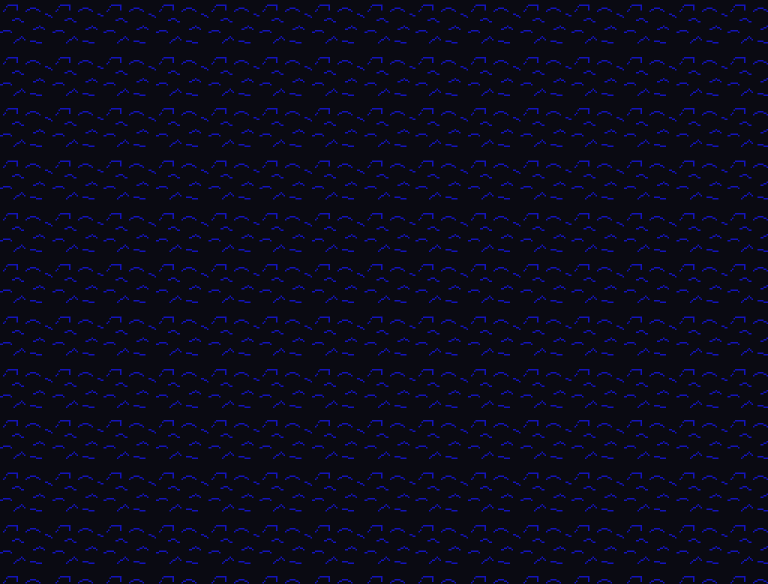
This pattern is drawn by a Shadertoy shader. Its source:

```glsl
// Thin blue broken strokes on near-black, repeated as a square tile of fine cells.
// Each stroke is a roof profile: a flat crest with a sloping fall on either side,
// snapped to the cell grid and box-filtered for smooth edges.

#define CELLS_ACROSS 512.0
#define TILE_CELLS (104.0 / 3.0)
#define SUBSAMPLES 4
#define GROUND_COLOR vec3(0.04, 0.04, 0.07)
#define STROKE_COLOR vec3(0.08, 0.08, 0.73)

// span: first and last column; crest: first and last column of the flat top;
// fall: rows dropped per column to the left and right of the crest
float roof(vec2 cell, vec2 span, float top, vec2 crest, vec2 fall) {
    float drop = max(0.0, max(fall.x * (crest.x - cell.x), fall.y * (cell.x - crest.y)));
    float row = top + floor(drop + 0.5);
    bool inSpan = cell.x >= span.x && cell.x <= span.y;
    return inSpan && abs(cell.y - row) < 0.5 ? 1.0 : 0.0;
}

// Vertical run of cells in one column
float post(vec2 cell, float column, vec2 rows) {
    bool inRows = cell.y >= rows.x && cell.y <= rows.y;
    return inRows && abs(cell.x - column) < 0.5 ? 1.0 : 0.0;
}

// All strokes of one tile, with rows counted downward
float tileStrokes(vec2 cell) {
    // Upper band: bracket, wide arc and stepped dash
    float ink = roof(cell, vec2(2, 11), 3.0, vec2(5, 11), vec2(1.3, 0));
    ink = max(ink, post(cell, 11.0, vec2(4, 6)));
    ink = max(ink, roof(cell, vec2(17, 26), 5.0, vec2(20, 23), vec2(0.6)));
    ink = max(ink, roof(cell, vec2(30, 34), 9.0, vec2(30, 31), vec2(0, 0.5)));

    // Middle band: small arc, peak and flat cap
    ink = max(ink, roof(cell, vec2(8, 15), 12.0, vec2(10, 12), vec2(0.6, 0.8)));
    ink = max(ink, roof(cell, vec2(22, 29), 17.0, vec2(26), vec2(0.6, 0.7)));
    ink = max(ink, roof(cell, vec2(0, 7), 20.0, vec2(2, 6), vec2(0.6, 1)));

    // Lower band: lopsided peak and stepped dash
    ink = max(ink, roof(cell, vec2(9, 16), 24.0, vec2(14), vec2(0.8, 1)));
    return max(ink, roof(cell, vec2(20, 27), 27.0, vec2(20, 22), vec2(0, 0.29)));
}

// Cell position inside its tile; tile corners are snapped to whole cells
vec2 cellInTile(vec2 cell) {
    vec2 tile = floor((cell + 0.5) / TILE_CELLS);
    return cell - floor(tile * TILE_CELLS + 0.5);
}

void mainImage(out vec4 fragColor, in vec2 fragCoord) {
    float cellsPerPixel = CELLS_ACROSS / iResolution.x;
    vec2 fromTopLeft = vec2(fragCoord.x, iResolution.y - fragCoord.y);

    // Average the cell coverage over the pixel footprint
    float coverage = 0.0;
    for (int j = 0; j < SUBSAMPLES; j++) {
        for (int i = 0; i < SUBSAMPLES; i++) {
            vec2 offset = (vec2(i, j) + 0.5) / float(SUBSAMPLES) - 0.5;
            vec2 cell = floor((fromTopLeft + offset) * cellsPerPixel);
            coverage += tileStrokes(cellInTile(cell));
        }
    }
    coverage /= float(SUBSAMPLES * SUBSAMPLES);

    fragColor = vec4(mix(GROUND_COLOR, STROKE_COLOR, coverage), 1.0);
}
```
